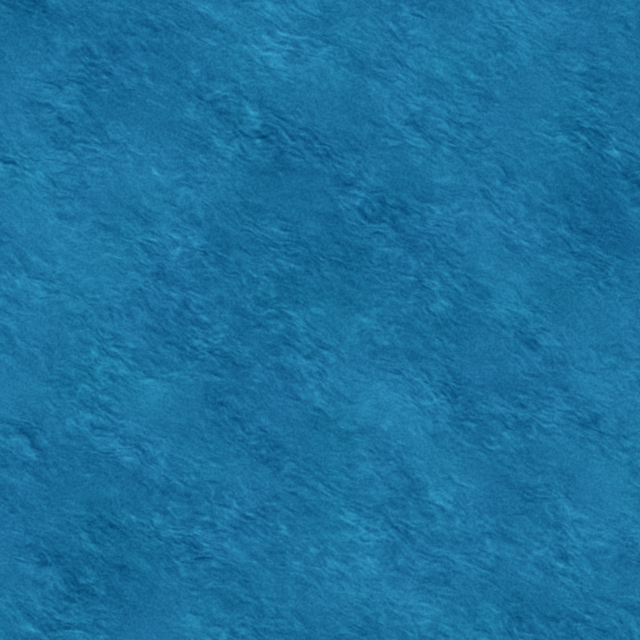
Reproduce this texture procedurally as a WebGL 2 fragment shader.

```glsl
#version 300 es
precision highp float;

uniform vec2 u_resolution;
out vec4 outColor;

// Unit gradient picked by an integer hash of the lattice cell
vec2 latticeGradient(vec2 cell) {
    uvec2 k = uvec2(ivec2(cell) + 4096);
    uint h = k.x * 1597334677u ^ k.y * 3812015801u;
    h = (h ^ (h >> 15)) * 2246822519u;
    h ^= h >> 13;
    float angle = float(h & 65535u) * 6.2831853 / 65536.0;
    return vec2(cos(angle), sin(angle));
}

float gradientNoise(vec2 p) {
    vec2 cell = floor(p);
    vec2 f = p - cell;
    vec2 w = f * f * f * (f * (f * 6.0 - 15.0) + 10.0);
    float a = dot(latticeGradient(cell), f);
    float b = dot(latticeGradient(cell + vec2(1, 0)), f - vec2(1, 0));
    float c = dot(latticeGradient(cell + vec2(0, 1)), f - vec2(0, 1));
    float d = dot(latticeGradient(cell + vec2(1, 1)), f - vec2(1, 1));
    return mix(mix(a, b, w.x), mix(c, d, w.x), w.y);
}

// Coordinates along and across a direction given in radians
vec2 alignTo(vec2 p, float angle) {
    vec2 along = vec2(cos(angle), sin(angle));
    return vec2(dot(p, along), dot(p, vec2(-along.y, along.x)));
}

// Broad patches of lighter and darker water
float swell(vec2 p) {
    vec2 q = alignTo(p, -0.6);
    return 1.7 * gradientNoise(q * vec2(3.0, 5.0) + 7.3)
         + 1.4 * gradientNoise(q * vec2(7.0, 12.0) + 31.7);
}

// Soft slanted streaks, each octave turned a little from the last
float streaks(vec2 p) {
    float sum = 0.0;
    float scale = 13.0;
    float weight = 1.15;
    for (int i = 0; i < 4; i++) {
        vec2 q = alignTo(p, -0.68 + 0.06 * float(i));
        float n = gradientNoise(q * scale * vec2(1.0, 2.1) + 19.3 * float(i));
        sum += weight * (n + 0.3 * (abs(n) - 0.2));
        scale *= 1.85;
        weight *= 1.1;
    }
    return sum;
}

// Wavelet height with creased ridges
float waveHeight(vec2 p) {
    float sum = 0.0;
    float scale = 18.0;
    float weight = 1.0;
    for (int i = 0; i < 3; i++) {
        vec2 q = alignTo(p, -0.62 + 0.12 * float(i));
        float n = gradientNoise(q * scale * vec2(1.0, 2.0) + 27.1 * float(i) + 61.7);
        sum += weight * (0.4 * n - abs(n));
        scale *= 1.8;
        weight *= 0.8;
    }
    return sum;
}

// Short bright crests, gathered in patches
float crests(vec2 p) {
    vec2 q = alignTo(p, -0.35);
    float ridge = gradientNoise(q * vec2(30.0, 88.0) + 83.1);
    float patches = gradientNoise(p * 11.0 + 57.9);
    return smoothstep(0.25, 0.5, ridge) * smoothstep(0.0, 0.35, patches);
}

void main() {
    vec2 uv = gl_FragCoord.xy / u_resolution.y;

    // Bend the surface so that the ripples wander
    vec2 bend = vec2(gradientNoise(uv * 9.0 + 3.1), gradientNoise(uv * 9.0 + 43.7));
    vec2 fineBend = vec2(gradientNoise(uv * 34.0 + 11.9), gradientNoise(uv * 34.0 + 71.3));
    vec2 p = uv + 0.018 * bend + 0.007 * fineBend;

    // Wavelets lit from above, rough in some places and calm in others
    float relief = waveHeight(p) - waveHeight(p + vec2(0.0012, 0.0034));
    float roughness = 1.0 + 1.3 * gradientNoise(alignTo(p, -0.5) * vec2(8.0, 13.0) + 37.9);

    // Fine grain over the whole surface
    float grain = gradientNoise(alignTo(uv, 0.5) * 190.0)
                + 0.9 * gradientNoise(alignTo(uv, -0.3) * 290.0 + 5.7);

    float light = swell(p) + roughness * (streaks(p) + 2.4 * relief)
                + 1.3 * grain + 1.8 * crests(p) - 0.06;

    // Blue ramp with a slight drift towards teal
    vec3 color = vec3(0.111, 0.448, 0.617) + light * vec3(0.021, 0.036, 0.035);
    color += gradientNoise(uv * 8.0 + 91.3) * vec3(-0.014, 0.008, -0.008);
    outColor = vec4(clamp(color, 0.0, 1.0), 1.0);
}
```
